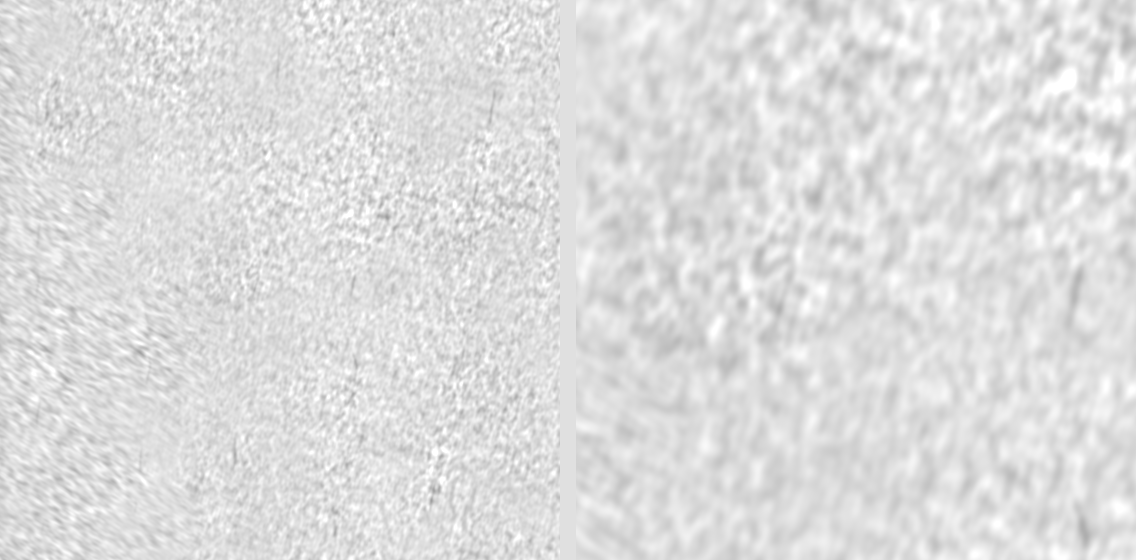
Left, the full canvas; right, a detail of the centre.
Write a WebGL 2 fragment shader that draws this texture.

```glsl
#version 300 es
precision highp float;
// Pale weathered plaster: soft grey grain whose direction and contrast drift
// across the surface, crossed by broken, near-upright hairline cracks.
// Built from stretched gradient noise, a loop of cracks and scattered chips.

uniform vec2 u_resolution;
out vec4 fragColor;

const float BASE_GREY = 0.867;
const vec2 UPRIGHT = vec2(0.29, 0.957);
const vec2 SLOPING = vec2(0.848, -0.53);
const int CRACK_COUNT = 5;

float hash(vec2 p) {
    return fract(sin(dot(p, vec2(127.1, 311.7))) * 43758.5453);
}

vec2 hash2(vec2 p) {
    return vec2(hash(p), hash(p + 57.3));
}

float cornerSlope(vec2 cell, vec2 offset) {
    return dot(hash2(cell) * 2.0 - 1.0, offset);
}

float gradientNoise(vec2 p) {
    vec2 i = floor(p), f = fract(p);
    vec2 u = f * f * f * (f * (f * 6.0 - 15.0) + 10.0);
    vec2 e = vec2(1.0, 0.0);
    float low = mix(cornerSlope(i, f), cornerSlope(i + e.xy, f - e.xy), u.x);
    float high = mix(cornerSlope(i + e.yx, f - e.yx), cornerSlope(i + e.xx, f - e.xx), u.x);
    return mix(low, high, u.y);
}

// Coordinates along and across a direction
vec2 align(vec2 p, vec2 dir) {
    return vec2(dot(p, dir), dot(p, vec2(-dir.y, dir.x)));
}

// Two octaves of grain, elongated along a direction
float grain(vec2 p, vec2 dir, float elongation, float scale) {
    vec2 q = align(p, dir) * scale / vec2(elongation, 1.0);
    return 0.21 * gradientNoise(q) + 0.15 * gradientNoise(q * 1.73 + 31.7);
}

// Slow changes of tone
float cloud(vec2 p, float scale) {
    return gradientNoise(p * scale) + 0.6 * gradientNoise(p * scale * 2.7 + 11.3);
}

// x: dark line, y: rough band around it
vec2 crack(vec2 p, float foot, float lean, float seed) {
    float wobble = 0.035 * gradientNoise(vec2(p.y * 4.0, seed))
                 + 0.012 * gradientNoise(vec2(p.y * 19.0, seed + 5.5));
    float d = p.x - foot - lean * p.y - wobble;
    float broken = smoothstep(-0.02, 0.2, gradientNoise(vec2(p.y * 13.0, seed + 9.5)));
    float line = broken * exp(-pow(d / 0.0032, 2.0));
    float patches = smoothstep(-0.1, 0.25, gradientNoise(vec2(p.y * 9.0, seed + 3.5)));
    return vec2(line, patches * exp(-pow(d / 0.022, 2.0)));
}

// Small slivers, each with a light face and a shaded side
float chips(vec2 p, vec2 dir, float scale, float density) {
    vec2 home = floor(p * scale);
    float sum = 0.0;
    for (int j = -1; j <= 1; j++)
    for (int i = -1; i <= 1; i++) {
        vec2 cell = home + vec2(i, j);
        vec2 centre = (cell + hash2(cell + 7.7)) / scale;
        float present = step(hash(cell + 3.1), density);
        vec2 size = mix(vec2(0.006, 0.0035), vec2(0.018, 0.0045), hash(cell + 1.9));
        vec2 q = align(p - centre, dir) / size;
        float side = mix(-0.8, 1.0, hash(cell + 5.3));
        sum += present * exp(-dot(q, q)) * (0.55 + side * q.y);
    }
    return sum;
}

void main() {
    vec2 p = gl_FragCoord.xy / min(u_resolution.x, u_resolution.y);

    // Sloping grain gathers at the lower left, upright grain elsewhere
    float drift = 0.25 * cloud(p + 2.0, 5.0);
    float slopeZone = smoothstep(0.12, -0.08, p.x - 0.32 + 0.5 * max(p.y - 0.4, 0.0) + drift);
    float upright = grain(p, UPRIGHT, 1.45, 82.0);
    float sloping = grain(p, SLOPING, 2.3, 84.0);
    float texture1 = mix(upright, sloping, slopeZone);

    // Cracks, stronger toward the right
    vec2 cracks = vec2(0.0);
    for (int k = 0; k < CRACK_COUNT; k++) {
        float n = float(k);
        float strength = 0.45 + 0.14 * n;
        cracks += strength * crack(p, 0.06 + 0.175 * n, 0.03 + 0.03 * n, 17.0 * n + 4.5);
    }

    // Calm and rough patches
    float contrast = clamp(0.92 + 0.9 * cloud(p + 8.0, 5.5), 0.5, 1.4) + 0.75 * cracks.y;
    float chipGain = 0.05 + 0.09 * cracks.y;

    float grey = BASE_GREY + contrast * texture1;
    grey += 0.045 * cloud(p, 4.0) + 0.045 * cloud(p + 4.0, 17.0);
    grey += chipGain * mix(chips(p, UPRIGHT, 24.0, 0.3), chips(p, SLOPING, 24.0, 0.4), slopeZone);
    grey += 0.02 * cracks.y - 0.13 * cracks.x;
    grey -= 0.04 * smoothstep(0.025, 0.0, p.x);

    fragColor = vec4(vec3(clamp(grey, 0.5, 1.0)), 1.0);
}
```
